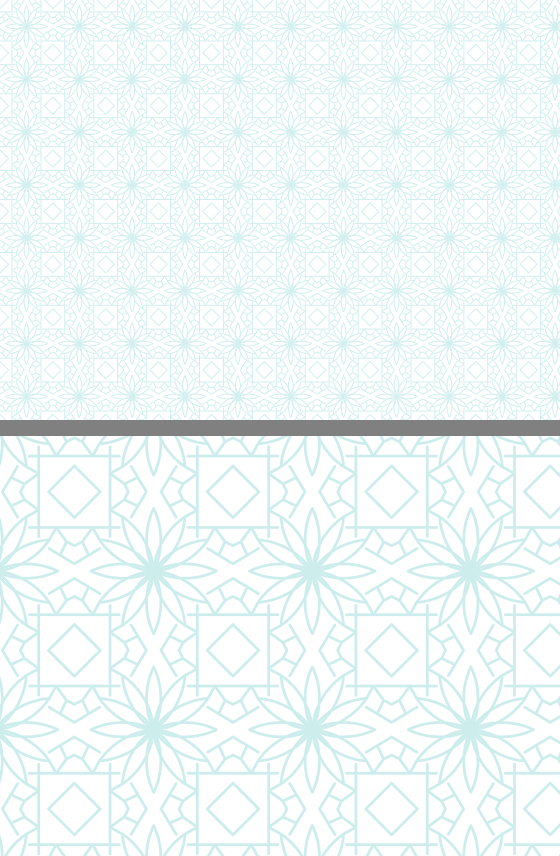
Top: the whole. Bottom: its middle third, enlarged.
A Shadertoy shader for this pattern:

```glsl
// Pale teal line lattice: twelve-petalled rosettes alternating with squares
// that hold a diamond. One tile is folded into an eighth, then drawn from
// arc and segment distances with box-filtered line coverage.

const float PERIOD = 0.12587;        // tile size as a share of canvas height
const float LINE_WIDTH = 0.0175;     // all lengths below are in tile units
const float PETAL_LENGTH = 0.395;
const float PETAL_HALF_WIDTH = 0.045;
const float SQUARE_EDGE = 0.275;     // square side, from the rosette centre
const float SQUARE_OVERRUN = 0.058;  // side length past each corner
const float DIAMOND_RADIUS = 0.163;
const vec3 PAPER = vec3(1.0);
const vec3 INK = vec3(0.805, 0.93, 0.93);

const vec2 HOUSE_PEAK = vec2(0.5, 0.046);
const vec2 HOUSE_SHOULDER = vec2(0.41, 0.10);
const vec2 HOUSE_FOOT = vec2(0.45, 0.185);
const vec2 HOUSE_NOTCH = vec2(0.5, 0.16);
const vec2 EAVE_END = vec2(0.34, 0.142);
const vec2 SIDE_JOINT = vec2(0.385, SQUARE_EDGE);

float segmentDistance(vec2 p, vec2 a, vec2 b) {
    vec2 pa = p - a, ba = b - a;
    return length(pa - ba * clamp(dot(pa, ba) / dot(ba, ba), 0.0, 1.0));
}

// Outline of a leaf made of two arcs, from the origin along +x
float petalDistance(vec2 p) {
    float halfLength = 0.5 * PETAL_LENGTH;
    float radius = (halfLength * halfLength + PETAL_HALF_WIDTH * PETAL_HALF_WIDTH)
                 / (2.0 * PETAL_HALF_WIDTH);
    float offset = radius - PETAL_HALF_WIDTH;
    vec2 q = abs(p - vec2(halfLength, 0.0));
    bool besideArc = q.x * offset < halfLength * (q.y + offset);
    return besideArc ? abs(length(q + vec2(0.0, offset)) - radius)
                     : length(q - vec2(halfLength, 0.0));
}

// Petals every 30 degrees; only those reaching the folded eighth
float rosetteDistance(vec2 p) {
    float d = 1.0;
    for (int k = -1; k <= 3; k++) {
        float angle = radians(30.0 * float(k));
        vec2 axis = vec2(cos(angle), sin(angle));
        d = min(d, petalDistance(vec2(dot(p, axis), axis.x * p.y - axis.y * p.x)));
    }
    return d;
}

// Square with overrunning sides, and the diamond inside it
float squareDistance(vec2 p) {
    vec2 corner = vec2(SQUARE_EDGE);
    float d = segmentDistance(p, corner, vec2(0.5, SQUARE_EDGE));
    d = min(d, segmentDistance(p, corner, corner - vec2(0.0, SQUARE_OVERRUN)));
    return min(d, segmentDistance(p, vec2(0.5, 0.5 - DIAMOND_RADIUS),
                                     vec2(0.5 - DIAMOND_RADIUS, 0.5)));
}

// Small houses between rosettes, tied to the petals and the square
float houseDistance(vec2 p) {
    vec2 petalTip = PETAL_LENGTH * vec2(cos(radians(30.0)), 0.5);
    float d = segmentDistance(p, HOUSE_PEAK, HOUSE_SHOULDER);
    d = min(d, segmentDistance(p, HOUSE_SHOULDER, EAVE_END));
    d = min(d, segmentDistance(p, HOUSE_SHOULDER, HOUSE_FOOT));
    d = min(d, segmentDistance(p, HOUSE_FOOT, HOUSE_NOTCH));
    d = min(d, segmentDistance(p, HOUSE_FOOT, SIDE_JOINT));
    return min(d, segmentDistance(p, petalTip, SIDE_JOINT));
}

// Share of a pixel-wide box covered by a line at distance d
float lineCoverage(float d, float pixel) {
    float halfWidth = 0.5 * LINE_WIDTH;
    return clamp(0.5 + (halfWidth - d) / pixel, 0.0, 1.0)
         - clamp(0.5 - (halfWidth + d) / pixel, 0.0, 1.0);
}

void mainImage(out vec4 fragColor, in vec2 fragCoord) {
    // Tiles start at the upper left, rosette in the middle of each
    vec2 uv = vec2(fragCoord.x, iResolution.y - fragCoord.y) / iResolution.y;
    vec2 p = abs(fract(uv / PERIOD) - 0.5);
    p = p.x < p.y ? p.yx : p;

    float d = min(rosetteDistance(p), min(squareDistance(p), houseDistance(p)));
    float pixel = 1.0 / (PERIOD * iResolution.y);
    fragColor = vec4(mix(PAPER, INK, lineCoverage(d, pixel)), 1.0);
}
```
